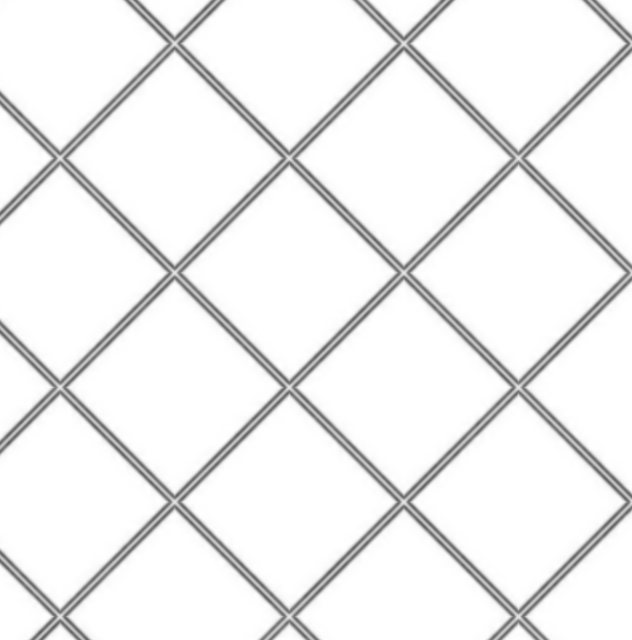
This pattern is drawn by a WebGL 2 fragment shader. Its source:

```glsl
#version 300 es
precision highp float;
// Diagonal lattice of narrow double-railed bars on white, like leaded glazing.
// Two families of 45 degree bars share one distance field; a soft profile
// draws both rails, and low noise varies the ink and stains the bar edges.

#define PERIOD 0.3581                 // node spacing, in canvas heights
#define NODE vec2(0.0940, 0.0365)     // position of one crossing
#define RAIL_OFFSET 0.0046            // bar axis to rail centre
#define RAIL_WIDTH 0.0036             // softness of one rail
#define INK 0.545                     // darkness of a rail
#define INK_VARIATION 0.16            // uneven ink along the bars
#define NODE_GLOW 0.6                 // lightening at the crossings
#define HALO_INK 0.055                // faint stain beside the bars
#define HALO_REACH 0.017

uniform vec2 u_resolution;
out vec4 fragColor;

float hash(vec2 p) {
    vec3 q = fract(vec3(p.xyx) * 0.1031);
    q += dot(q, q.yzx + 33.33);
    return fract((q.x + q.y) * q.z);
}

float valueNoise(vec2 p) {
    vec2 cell = floor(p);
    vec2 f = fract(p);
    f = f * f * (3.0 - 2.0 * f);
    float low = mix(hash(cell), hash(cell + vec2(1.0, 0.0)), f.x);
    float high = mix(hash(cell + vec2(0.0, 1.0)), hash(cell + 1.0), f.x);
    return mix(low, high, f.y);
}

float bell(float x, float width) {
    return exp(-x * x / (width * width));
}

void main() {
    vec2 p = gl_FragCoord.xy / u_resolution.y;
    float pixel = 1.0 / u_resolution.y;

    // Distance to the nearest bar axis of each diagonal family
    vec2 q = (p - NODE) / PERIOD;
    vec2 diagonal = vec2(q.x + q.y, q.x - q.y);
    vec2 axisDist = abs(diagonal - round(diagonal)) * PERIOD * 0.70711;
    float d = min(axisDist.x, axisDist.y);

    // Two soft rails per bar, left open where bars cross
    float width = length(vec2(RAIL_WIDTH, 0.5 * pixel));
    float rails = bell(d - RAIL_OFFSET, width) + bell(d + RAIL_OFFSET, width);
    rails *= 1.0 - NODE_GLOW * bell(length(axisDist), RAIL_OFFSET);

    // Uneven ink, fine and broad
    float wear = 0.6 * valueNoise(p * 150.0) + 0.4 * valueNoise(p * 9.0 + 40.0);
    float ink = INK * rails * (1.0 + INK_VARIATION * (wear - 0.5));

    // Mottled stain that fades away from the bars
    float stain = valueNoise(p * 130.0 + 17.0);
    ink += HALO_INK * stain * bell(d, HALO_REACH) * smoothstep(0.0, RAIL_OFFSET, d);

    fragColor = vec4(vec3(clamp(1.0 - ink, 0.0, 1.0)), 1.0);
}
```
